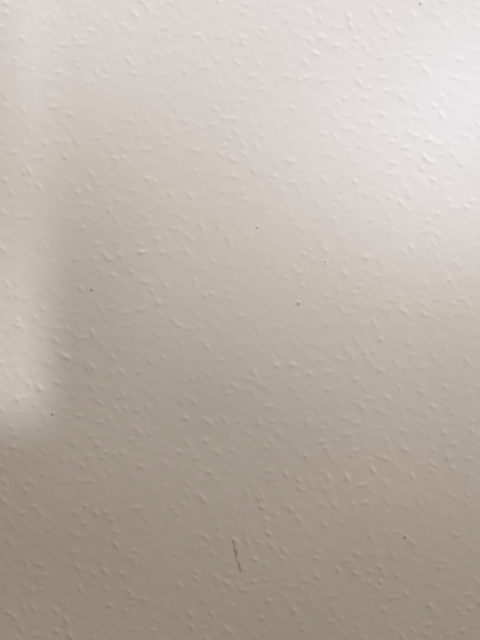
Reproduce this texture procedurally as a Shadertoy shader.

```glsl
// A painted plaster wall in soft daylight: a smooth light falloff tints the wall,
// short scattered chips and soft lumps are lit as a shallow relief, and a pale
// strip of light, faint stains, a few specks and a short crack finish the surface.

const vec3 SHADE_COLOR = vec3(0.575, 0.533, 0.478);
const vec3 PLASTER_COLOR = vec3(0.750, 0.712, 0.662);
const vec3 LIGHT_COLOR = vec3(0.900, 0.880, 0.878);
const vec3 CRACK_COLOR = vec3(0.42, 0.34, 0.27);
const vec2 LIGHT_DIRECTION = vec2(0.5, 0.866);

float hash(vec2 cell) {
    vec3 q = fract(vec3(cell.xyx) * 0.1031);
    q += dot(q, q.yzx + 33.33);
    return fract((q.x + q.y) * q.z);
}

float valueNoise(vec2 p) {
    vec2 cell = floor(p);
    vec2 f = fract(p);
    f = f * f * f * (f * (f * 6.0 - 15.0) + 10.0);
    float low = mix(hash(cell), hash(cell + vec2(1, 0)), f.x);
    float high = mix(hash(cell + vec2(0, 1)), hash(cell + vec2(1, 1)), f.x);
    return mix(low, high, f.y);
}

float softSpot(vec2 p, vec2 center, vec2 radius) {
    vec2 d = (p - center) / radius;
    return exp(-dot(d, d));
}

float segmentDistance(vec2 p, vec2 a, vec2 b) {
    vec2 along = b - a;
    float t = clamp(dot(p - a, along) / dot(along, along), 0.0, 1.0);
    return length(p - a - along * t);
}

// Short raised chips, one per cell, mostly lying along a falling diagonal.
float chipHeight(vec2 p) {
    vec2 home = floor(p);
    float height = 0.0;
    for (int y = -1; y <= 1; y++) {
        for (int x = -1; x <= 1; x++) {
            vec2 cell = home + vec2(x, y);
            vec2 center = cell + vec2(hash(cell + 11.0), hash(cell + 37.0));
            float angle = -0.5 + 1.5 * (hash(cell + 71.0) - 0.5);
            vec2 axis = vec2(cos(angle), sin(angle));
            vec2 d = p - center;
            vec2 local = vec2(dot(d, axis), dot(d, vec2(-axis.y, axis.x)));
            float strength = hash(cell + 113.0);
            vec2 radius = vec2(mix(0.25, 0.46, hash(cell + 151.0)), 0.21);
            height += strength * strength * softSpot(local, vec2(0.0), radius);
        }
    }
    return height;
}

float plasterHeight(vec2 p) {
    vec2 slanted = vec2(dot(p, LIGHT_DIRECTION.yx * vec2(1, -1)), dot(p, LIGHT_DIRECTION));
    float lumps = valueNoise(slanted * vec2(42.0, 60.0) + 19.0);
    float grain = valueNoise(p * 125.0);
    return chipHeight(p * 44.0) + 0.42 * lumps + 0.10 * grain;
}

// Slope towards the light, stronger in some regions than in others.
float reliefLight(vec2 p) {
    vec2 stepToLight = LIGHT_DIRECTION * 0.0022;
    float slope = plasterHeight(p - stepToLight) - plasterHeight(p + stepToLight);
    return slope * mix(0.035, 0.085, valueNoise(p * 9.0 + 3.0));
}

// Broad falloff from the upper right, with the pale strip at the left edge.
float wallLight(vec2 uv) {
    float falloff = smoothstep(-0.1, 1.15, uv.y + 0.22 * (uv.x - 0.5));
    float light = 0.575 + 0.305 * falloff;
    light += 0.075 * softSpot(uv, vec2(0.95, 0.76), vec2(0.35, 0.22));

    float strip = 1.0 - smoothstep(0.04, 0.16, uv.x);
    float stripGain = mix(0.14, 0.03, smoothstep(0.38, 0.72, uv.y));
    light += strip * stripGain * smoothstep(0.28, 0.40, uv.y);
    light -= 0.02 * softSpot(uv, vec2(0.19, 0.54), vec2(0.11, 0.18));
    light -= 0.03 * softSpot(uv, vec2(0.0, 0.95), vec2(0.05, 0.25));
    light -= 0.015 * softSpot(uv, vec2(0.44, 0.37), vec2(0.14, 0.06));
    return light;
}

vec3 wallColor(float light) {
    vec3 lower = mix(SHADE_COLOR, PLASTER_COLOR, (light - 0.575) / 0.175);
    vec3 upper = mix(PLASTER_COLOR, LIGHT_COLOR, (light - 0.75) / 0.15);
    return light < 0.75 ? lower : upper;
}

// Small pits, each with a bright rim on the side facing the light.
float speckLight(vec2 p, float aspect) {
    float sum = 0.0;
    for (int i = 0; i < 7; i++) {
        float id = float(i);
        vec2 center = vec2(hash(vec2(id, 4.0)), hash(vec2(id, 9.0)) * aspect);
        float size = mix(0.0018, 0.0032, hash(vec2(id, 15.0)));
        sum -= 0.16 * softSpot(p, center, vec2(size));
        sum += 0.06 * softSpot(p, center + LIGHT_DIRECTION * size * 1.6, vec2(size));
    }
    return sum;
}

float crackMask(vec2 p) {
    p.x += 0.008 * (valueNoise(p * 70.0) - 0.5);
    float stem = segmentDistance(p, vec2(0.487, 0.205), vec2(0.497, 0.145));
    float mask = 1.0 - smoothstep(0.0008, 0.0042, stem);
    return mask * mix(0.3, 0.8, valueNoise(p * 110.0));
}

void mainImage(out vec4 fragColor, in vec2 fragCoord) {
    vec2 uv = fragCoord / iResolution.xy;
    float aspect = iResolution.y / iResolution.x;
    vec2 p = uv * vec2(1.0, aspect);

    float clouds = 0.014 * (valueNoise(p * 5.0 + 8.0) - 0.5);
    vec3 color = wallColor(wallLight(uv) + clouds);
    color += vec3(0.015, 0.004, -0.004) * softSpot(uv, vec2(0.80, 0.21), vec2(0.12, 0.06));
    color += reliefLight(p) + speckLight(p, aspect);
    color = mix(color, CRACK_COLOR, 0.75 * crackMask(p));
    fragColor = vec4(clamp(color, 0.0, 1.0), 1.0);
}
```
